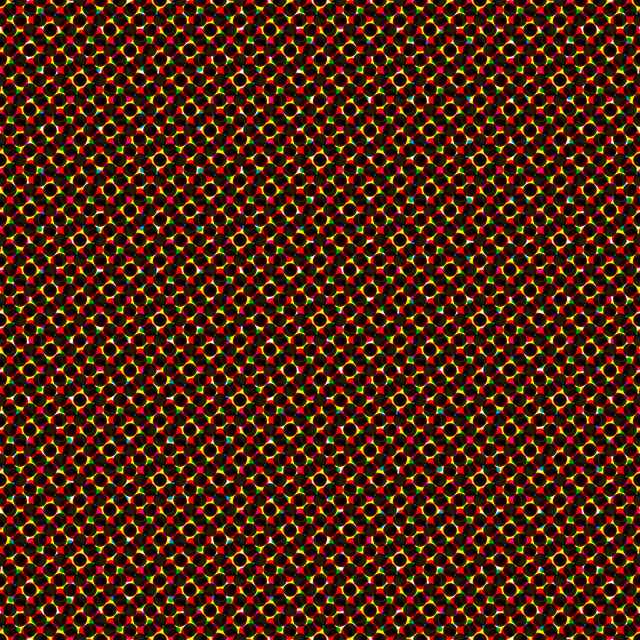
Reproduce this pattern procedurally as a three.js fragment shader.

```glsl
varying vec2 vUv;

const vec3 PAPER = vec3(1.0);
const vec3 CYAN = vec3(0.0, 0.64, 0.88);
const vec3 MAGENTA = vec3(0.95, 0.02, 0.52);
const vec3 YELLOW = vec3(1.0, 0.95, 0.02);
const vec3 BLACK = vec3(0.13, 0.12, 0.11);

// Coverage of a round dot on a square screen; axis holds whole cycles
// across and up, so every rotated screen wraps at the canvas edges.
float screenDot(vec2 position, vec2 axis, float radius, float softness) {
  vec2 cell = vec2(dot(position, axis), dot(position, vec2(-axis.y, axis.x)));
  vec2 offset = cell - floor(cell + 0.5);
  return 1.0 - smoothstep(radius - softness, radius + softness, length(offset));
}

// Transparent ink filters the light below it.
vec3 overprint(vec3 base, vec3 ink, float coverage) {
  return base * mix(vec3(1.0), ink, coverage);
}

void main() {
  vec2 position = vUv - 0.5;
  float softness = 0.05;

  // Four screens share one dot at the canvas centre.
  float yellow = screenDot(position, vec2(45.0, 0.0), 0.545, softness);
  float magenta = screenDot(position, vec2(44.0, 12.0), 0.43, softness);
  float cyan = screenDot(position, vec2(44.0, -12.0), 0.21, softness);
  float black = screenDot(position, vec2(32.0, 32.0), 0.475, softness);

  vec3 color = overprint(PAPER, YELLOW, yellow);
  color = overprint(color, MAGENTA, magenta);
  color = overprint(color, CYAN, cyan);
  color = overprint(color, BLACK, black);

  gl_FragColor = vec4(color, 1.0);
}
```
